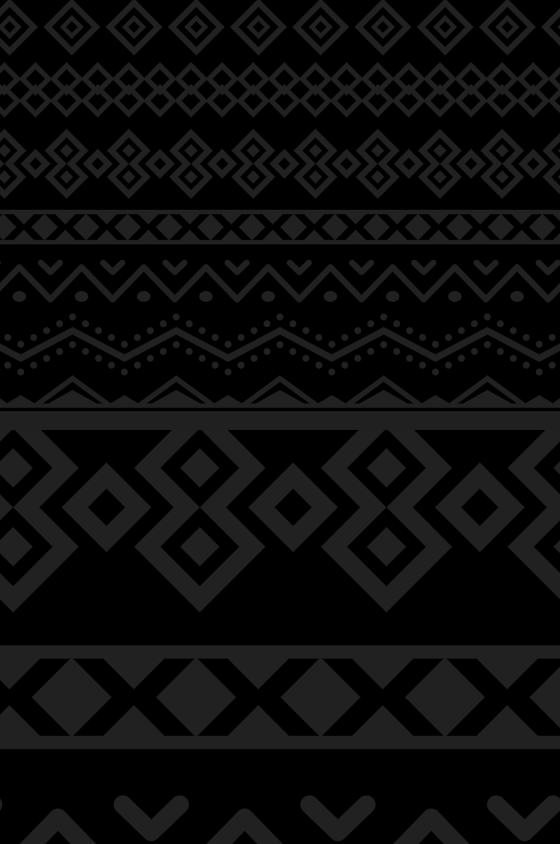
Top: the whole. Bottom: its middle third, enlarged.
Give the GLSL for this pattern, as a Shadertoy shader.

```glsl
// Layout units: the canvas is 768 wide and 567 high, y runs downward
const vec2 LAYOUT = vec2(768.0, 567.0);
const vec3 GROUND = vec3(0.0);
const vec3 INK = vec3(0.129);
const float COLUMN = 768.0 / 9.0;   // repeat of the diamond and zigzag rows
const float BAND = 768.0 / 13.5;    // repeat of the solid band
const float WAVE = 768.0 / 5.4;     // repeat of the wide zigzag and peaks
const float COLUMN_X = 6.0;
const float WAVE_X = 99.5;
const float DOT_RADIUS = 4.7;
const float DOT_OFFSET = 19.0;

// Signed offset from the nearest repeat centre
float repeatAt(float x, float centre, float period) {
    x -= centre;
    return x - period * floor(x / period + 0.5);
}

float diamond(vec2 p, float radius) {
    return (abs(p.x) + abs(p.y) - radius) * 0.70711;
}

float diamondRing(vec2 p, float outer, float inner) {
    return max(diamond(p, outer), -diamond(p, inner));
}

float segment(vec2 p, vec2 a, vec2 b) {
    vec2 pa = p - a, ba = b - a;
    return length(pa - ba * clamp(dot(pa, ba) / dot(ba, ba), 0.0, 1.0));
}

float slab(float y, float top, float bottom) {
    return max(top - y, y - bottom);
}

// Area below a peak whose sides fall by slope
float peak(vec2 p, float apex, float slope) {
    return (apex + slope * abs(p.x) - p.y) / sqrt(1.0 + slope * slope);
}

float nestedDiamonds(vec2 p) {
    vec2 q = vec2(repeatAt(p.x, 98.5, COLUMN), p.y - 37.0);
    return min(diamondRing(q, 39.0, 27.5), diamondRing(q, 16.5, 8.0));
}

float lattice(vec2 p) {
    float x = repeatAt(p.x, COLUMN_X, COLUMN * 0.5);
    float side = COLUMN * 0.5 - abs(x);
    float y = abs(p.y - 123.0);
    float d = 1e3;
    for (int i = 0; i < 2; i++) {
        float dy = y + (i == 0 ? -15.0 : 15.0);
        d = min(d, diamondRing(vec2(x, dy), 23.0, 13.0));
        d = min(d, diamondRing(vec2(side, dy), 23.0, 13.0));
    }
    return d;
}

float linkedDiamonds(vec2 p) {
    float y = p.y - 224.3;
    vec2 q = vec2(repeatAt(p.x, COLUMN_X, COLUMN), abs(y) - 18.0);
    vec2 link = vec2(repeatAt(p.x, COLUMN_X + COLUMN * 0.5, COLUMN), y);
    float d = min(diamondRing(q, 30.0, 18.0), diamond(q, 9.0));
    return min(d, diamondRing(link, 20.5, 8.5));
}

float solidBand(vec2 p) {
    float x = repeatAt(p.x, 4.3, BAND);
    float y = abs(p.y - 311.0);
    float teeth = diamond(vec2(BAND * 0.5 - abs(x), y - 17.6), 14.0);
    float d = min(diamond(vec2(x, y), 18.3), slab(y, 17.6, 30.0));
    return max(min(d, teeth), y - 23.7);
}

float sharpZigzag(vec2 p) {
    float x = abs(repeatAt(p.x, 26.5, COLUMN));
    float d = segment(vec2(x, p.y), vec2(0.0, 366.0), vec2(COLUMN * 0.5, 410.0)) - 4.2;
    float vx = COLUMN * 0.5 - x;
    d = min(d, segment(vec2(vx, p.y), vec2(0.0, 372.5), vec2(13.0, 360.0)) - 4.2);
    vec2 oval = vec2(x, (p.y - 406.0) * 1.25);
    return min(d, length(oval) - 9.2);
}

float waveHeight(float x) {
    return 453.0 + 37.5 * abs(repeatAt(x, WAVE_X, WAVE)) / (WAVE * 0.5);
}

float dottedWave(vec2 p) {
    float d = abs(p.y - waveHeight(p.x)) * 0.884 - 4.6;
    float dotX = repeatAt(p.x, WAVE_X, WAVE / 8.0);
    float dotY = abs(p.y - waveHeight(p.x - dotX)) - DOT_OFFSET;
    return min(d, length(vec2(dotX, dotY)) - DOT_RADIUS);
}

float mountainBorder(vec2 p) {
    vec2 q = vec2(repeatAt(p.x, WAVE_X, WAVE), p.y);
    vec2 foot = vec2(WAVE * 0.5 - abs(q.x), p.y);
    float d = max(peak(q, 514.0, 0.73), -peak(q, 523.0, 0.73));
    d = min(d, min(peak(q, 534.0, 0.56), peak(foot, 541.0, 0.6)));
    d = max(d, p.y - 555.0);
    return min(d, min(slab(p.y, 552.5, 558.5), slab(p.y, 563.0, 570.0)));
}

void mainImage(out vec4 fragColor, in vec2 fragCoord) {
    vec2 p = fragCoord / iResolution.xy * LAYOUT;
    p.y = LAYOUT.y - p.y;
    float edge = 0.75 * LAYOUT.x / iResolution.x;

    // Rows from top to bottom
    float d = min(nestedDiamonds(p), lattice(p));
    d = min(d, min(linkedDiamonds(p), solidBand(p)));
    d = min(d, min(sharpZigzag(p), dottedWave(p)));
    d = min(d, mountainBorder(p));

    float ink = 1.0 - smoothstep(-edge, edge, d);
    fragColor = vec4(mix(GROUND, INK, ink), 1.0);
}
```
